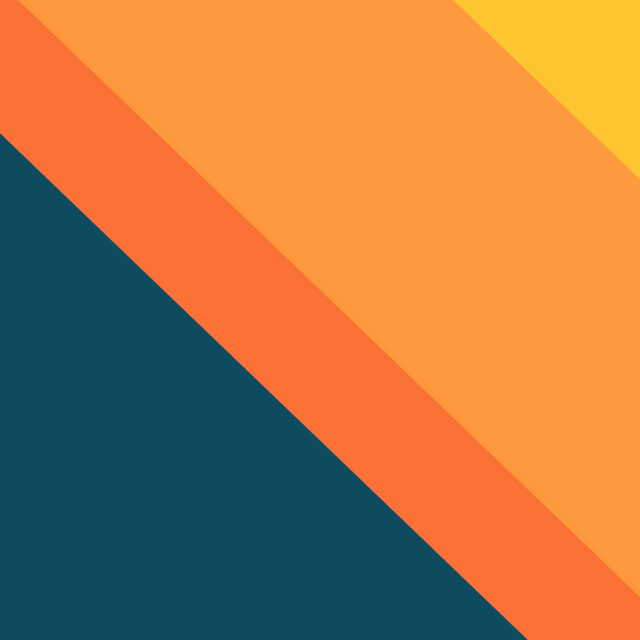
Give the GLSL for this background, as a WebGL 1 fragment shader.

```glsl
precision highp float;
// Flat diagonal bands: teal, coral, orange and a yellow corner.
// Each band begins at a parallel line, measured by one signed distance,
// with a faint tinted seam along each edge.

uniform vec2 u_resolution;

// Distance past a line of slope -0.96 that meets the left side at height.
float pastLine(vec2 p, float height) {
  return (p.y + 0.96 * p.x - height) / length(vec2(0.96, 1.0));
}

// Soft coverage of the half plane beyond a line.
float cover(float d, float pixel) {
  return smoothstep(-0.75 * pixel, 0.75 * pixel, d);
}

// Narrow glow centred on a line.
float seam(float d, float width) {
  return exp(-d * d / (width * width));
}

void main() {
  float pixel = 1.0 / min(u_resolution.x, u_resolution.y);
  vec2 p = gl_FragCoord.xy / u_resolution;

  float coralEdge = pastLine(p, 0.7917);
  float orangeEdge = pastLine(p, 1.027);
  float yellowEdge = pastLine(p, 1.68);

  vec3 teal = vec3(0.055, 0.295, 0.37);
  vec3 coral = vec3(0.985, 0.442, 0.21);
  vec3 orange = vec3(1.0, 0.603, 0.25);
  vec3 yellow = vec3(1.0, 0.773, 0.19);

  // Seams tint the band on one side before the next band covers it
  coral = mix(coral, vec3(0.96, 0.44, 0.29), 0.5 * seam(coralEdge, 0.004));
  coral = mix(coral, vec3(0.93, 0.46, 0.18), 0.5 * seam(orangeEdge, 0.004));
  orange = mix(orange, vec3(0.99, 0.57, 0.2), 0.5 * seam(orangeEdge, 0.008));
  orange = mix(orange, vec3(0.98, 0.61, 0.21), 0.6 * seam(yellowEdge, 0.006));

  // Bands stacked from lower left to upper right
  vec3 color = mix(teal, coral, cover(coralEdge, pixel));
  color = mix(color, orange, cover(orangeEdge, pixel));
  color = mix(color, yellow, cover(yellowEdge, pixel));

  gl_FragColor = vec4(color, 1.0);
}
```
